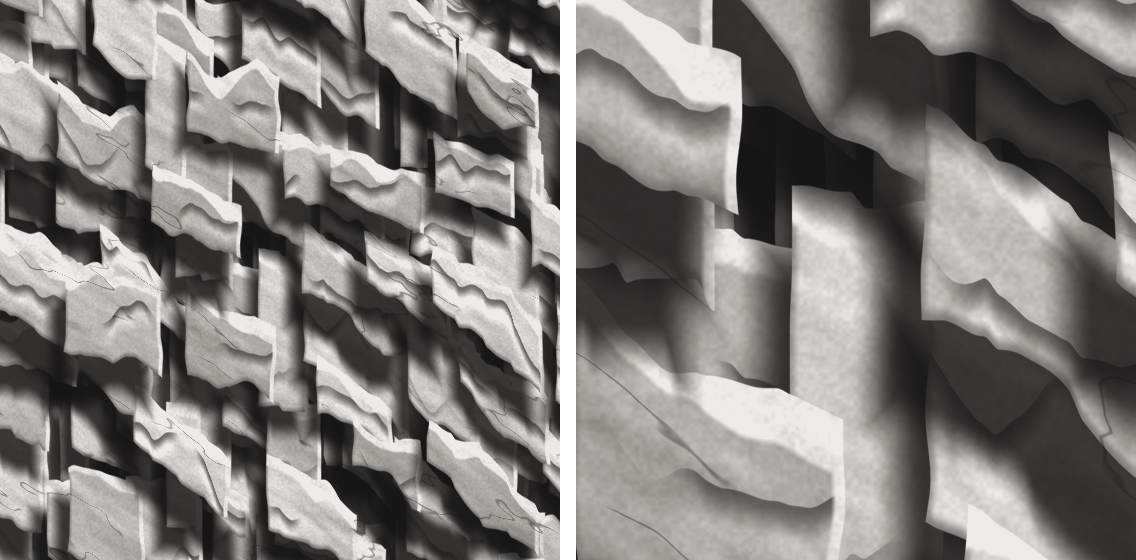
Left, the full canvas; right, a detail of the centre.
Write a WebGL 1 fragment shader that draws this texture.

```glsl
precision highp float;
// Carved pale stone relief: columns and diagonal rock slabs stacked in layers.
// Each layer scatters slabs on a sheared grid, painted from back to front;
// every slab first casts a soft shadow down-left, then adds bevels and ledges.
uniform vec2 u_resolution;

const int LAYERS = 7;
const vec2 CELL = vec2(0.17, 0.24);
const float SHEAR = 0.5;
const vec2 LIGHT_DIR = vec2(0.42, 0.91);
const vec3 DARK_STONE = vec3(0.085, 0.08, 0.08);
const vec3 MID_STONE = vec3(0.60, 0.59, 0.575);
const vec3 PALE_STONE = vec3(0.93, 0.92, 0.915);

// size: half extents; slope: fall to the right; stair: 0 slanted, 1 stepped
struct Slab { vec2 size; float slope; float stair; float rough; float seed; };

float hash1(float n) { return fract(sin(n * 12.9898) * 43758.547); }
float hash2(vec2 p) {
  vec3 q = fract(vec3(p.xyx) * 0.1031);
  q += dot(q, q.yzx + 33.33);
  return fract((q.x + q.y) * q.z);
}
float noise1(float x) {
  float f = fract(x);
  return mix(hash1(floor(x)), hash1(floor(x) + 1.0), f * f * (3.0 - 2.0 * f));
}
float noise2(vec2 p) {
  vec2 i = floor(p), f = fract(p);
  f = f * f * (3.0 - 2.0 * f);
  return mix(mix(hash2(i), hash2(i + vec2(1.0, 0.0)), f.x),
             mix(hash2(i + vec2(0.0, 1.0)), hash2(i + 1.0), f.x), f.y);
}
float fbm(vec2 p) {
  float sum = 0.0, amp = 0.5;
  for (int i = 0; i < 4; i++) {
    sum += amp * noise2(p);
    p = p * 2.1 + 7.3;
    amp *= 0.5;
  }
  return sum;
}
float brokenLine(float x, float seed) {
  return 0.052 * (noise1(x * 14.0 + seed) - 0.5)
       + 0.016 * (noise1(x * 41.0 + seed * 1.7) - 0.5);
}

// Signed distances to the top, bottom, right and left edges
vec4 slabEdges(vec2 q, Slab s) {
  float k = q.x / 0.05;
  float stepped = 0.05 * (floor(k) + smoothstep(0.8, 1.0, fract(k)));
  float t = q.y + s.slope * mix(q.x, stepped, s.stair);
  float top = t - s.size.y - s.rough * brokenLine(q.x, s.seed);
  float bottom = -t - s.size.y - s.rough * brokenLine(q.x, s.seed + 47.0);
  float bend = 0.006 * s.rough * (noise1(q.y * 25.0 + s.seed) - 0.5);
  return vec4(0.85 * top, 0.85 * bottom, q.x + bend - s.size.x, -q.x + bend - s.size.x);
}
float outline(vec4 e) { return max(max(e.x, e.y), max(e.z, e.w)); }

// Brightness of a slab: front face, overhanging ledge, then bevelled borders
float slabShade(vec2 q, vec4 e, Slab s, float px) {
  float shade = 0.64 + 0.20 * hash1(s.seed + 3.0) + 0.5 * q.y;
  float ledge = 0.5 * (e.x - e.y) - s.size.y * (hash1(s.seed + 5.0) - 0.5)
              + 1.2 * brokenLine(q.x, s.seed + 31.0);
  float strength = s.rough * smoothstep(0.25, 0.6, noise1(q.x * 16.0 + s.seed + 9.0));
  strength *= 1.0 - smoothstep(-px, px, ledge);
  shade *= 1.0 - 0.72 * strength * smoothstep(-0.022, 0.0, ledge);
  shade += 0.14 * strength * smoothstep(-0.045, -0.02, ledge);
  float bevel = 0.008 + 0.026 * noise1(q.x * 22.0 + s.seed + 13.0);
  shade = mix(shade, 0.40, 0.8 * smoothstep(-0.009, 0.0, e.y));
  shade = mix(shade, 0.45, 0.6 * smoothstep(-0.006, 0.0, e.w));
  shade = mix(shade, 0.90, smoothstep(-0.009, -0.005, e.z));
  return mix(shade, 0.93, smoothstep(-bevel - 0.003, -bevel + 0.002, e.x));
}

// Tall columns prevail at the back, broad broken rocks at the front
Slab makeSlab(vec2 id, float depth) {
  float a = hash2(id + 1.7), b = hash2(id + 5.1), c = hash2(id + 9.4);
  float seed = 90.0 * hash2(id + 14.2);
  if (hash2(id + 21.6) > 0.15 + 0.8 * depth)
    return Slab(vec2(0.025 + 0.035 * a, 0.08 + 0.07 * b), 0.15 + 0.4 * c, step(0.4, a), 0.45, seed);
  return Slab(vec2(0.055 + 0.045 * a, 0.045 + 0.045 * b), 0.3 + 0.5 * c, 0.25 * a, 1.0, seed);
}

void main() {
  vec2 p = gl_FragCoord.xy / u_resolution.y;
  float px = 0.9 / u_resolution.y;
  float shade = 0.42;
  for (int layer = 0; layer < LAYERS; layer++) {
    float depth = float(layer) / float(LAYERS - 1);
    vec2 shift = vec2(hash1(depth * 7.0 + 2.0), hash1(depth * 9.0 + 4.0));
    vec2 home = floor(vec2(p.x, p.y + SHEAR * p.x) / CELL + shift);
    for (int n = 0; n < 9; n++) {
      float row = floor((float(n) + 0.5) / 3.0);
      vec2 cell = home + vec2(float(n) - 3.0 * row, row) - 1.0;
      vec2 id = cell + 37.0 * float(layer) + 60.0;
      vec2 jitter = 0.2 + 0.6 * vec2(hash2(id + 31.3), hash2(id + 43.8));
      vec2 center = (cell + jitter - shift) * CELL;
      vec2 q = p - center + vec2(0.0, SHEAR * center.x);
      Slab s = makeSlab(id, depth);
      if (hash2(id) > 0.92 - 0.32 * depth || abs(q.x) > s.size.x + 0.07) continue;
      float reach = 0.035 + 0.035 * hash1(s.seed + 17.0);
      float shadowEdge = outline(slabEdges(q + LIGHT_DIR * reach, s));
      shade *= 1.0 - 0.82 * (1.0 - smoothstep(-0.016, 0.018, shadowEdge));
      vec4 e = slabEdges(q, s);
      shade = mix(slabShade(q, e, s, px), shade, smoothstep(-px, px, outline(e)));
    }
  }
  // Weathered surface: slanted relief, hairline cracks and sandy grain
  vec2 strata = vec2(p.x * 9.0, (p.y + 0.6 * p.x) * 22.0);
  float relief = fbm(strata) - fbm(strata + vec2(0.12, 0.3));
  float crack = 1.0 - smoothstep(0.0, 0.012, abs(fbm(strata * 0.6 + 20.0) - 0.47));
  crack *= smoothstep(0.5, 0.7, noise2(p * 13.0));
  float grain = noise2(p * 260.0) + noise2(p * 430.0) - 1.0;
  shade *= 1.0 + 0.45 * relief - 0.35 * crack + 0.07 * grain;
  vec3 color = mix(DARK_STONE, MID_STONE, clamp(shade / 0.6, 0.0, 1.0));
  gl_FragColor = vec4(mix(color, PALE_STONE, clamp((shade - 0.6) / 0.33, 0.0, 1.0)), 1.0);
}
```
